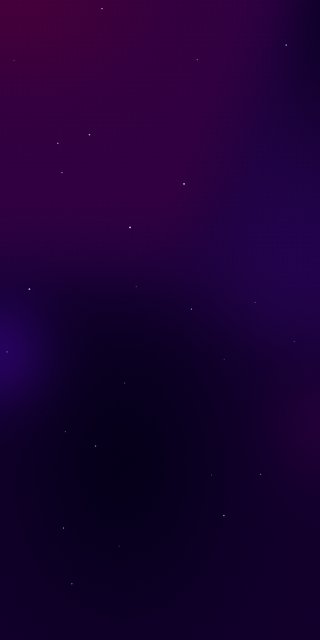
A WebGL 1 fragment shader for this background:

```glsl
precision highp float;
// Deep violet nebula: plum haze above, dark void below, soft side glows and sparse stars.

uniform vec2 u_resolution;

const vec2 CANVAS = vec2(1.0, 2.0);
const vec2 STAR_CELLS = vec2(4.0, 4.0);

const vec3 INDIGO  = vec3(0.070, 0.000, 0.170);
const vec3 VIOLET  = vec3(0.125, 0.006, 0.250);
const vec3 PLUM    = vec3(0.192, 0.000, 0.250);
const vec3 CRIMSON = vec3(0.275, 0.000, 0.220);
const vec3 NIGHT   = vec3(0.055, 0.000, 0.155);
const vec3 BLUE    = vec3(0.140, 0.012, 0.315);
const vec3 ELECTRIC = vec3(0.165, 0.010, 0.400);
const vec3 ORCHID  = vec3(0.145, 0.000, 0.225);
const vec3 ABYSS   = vec3(0.016, 0.000, 0.095);

float hash(vec2 p) {
  vec3 q = fract(vec3(p.xyx) * 0.1031);
  q += dot(q, q.yzx + 33.33);
  return fract((q.x + q.y) * q.z);
}

// Elliptical falloff: one at the center, fading smoothly outward
float glow(vec2 p, vec2 center, vec2 radius) {
  vec2 d = (p - center) / radius;
  return exp(-dot(d, d));
}

vec3 nebula(vec2 p) {
  // Violet upper field, reaching lower on the right
  float upper = smoothstep(0.93, 1.32, p.y + 0.16 * p.x);
  vec3 color = mix(INDIGO, VIOLET, upper);

  // Void and lower glows
  color = mix(color, ABYSS, 0.90 * glow(p, vec2(0.38, 0.55), vec2(0.33, 0.47)));
  color = mix(color, ORCHID, 0.80 * glow(p, vec2(1.02, 0.67), vec2(0.17, 0.18)));
  color = mix(color, ELECTRIC, 0.85 * glow(p, vec2(-0.01, 0.90), vec2(0.16, 0.17)));

  // Blue haze and night corner on the right
  color = mix(color, BLUE, 0.75 * glow(p, vec2(0.94, 1.22), vec2(0.25, 0.32)));
  color = mix(color, NIGHT, 0.95 * glow(p, vec2(1.06, 1.98), vec2(0.20, 0.42)));

  // Plum cloud with a slanted right edge, warmest in the upper left
  float edge = 0.62 + 0.36 * (p.y - 1.3);
  float cloud = (1.0 - smoothstep(-0.16, 0.16, p.x - edge)) * smoothstep(1.05, 1.42, p.y);
  color = mix(color, PLUM, cloud);
  return mix(color, CRIMSON, 0.9 * glow(p, vec2(0.06, 2.03), vec2(0.36, 0.28)));
}

// Faint woven grid, repeated across the width
float weave(vec2 p, float count) {
  vec2 wave = cos(6.28318 * p * count);
  return 0.5 * (wave.x + wave.y);
}

// One jittered star in most grid cells
vec3 stars(vec2 p, float pixel) {
  vec2 cell = floor(p * STAR_CELLS);
  vec2 jitter = vec2(hash(cell + 3.7), hash(cell + 19.3));
  vec2 center = (cell + mix(vec2(0.06), vec2(0.94), jitter)) / STAR_CELLS;
  float present = step(0.12, hash(cell + 41.9));
  float magnitude = hash(cell + 67.1);
  float radius = mix(0.0012, 0.0026, magnitude * magnitude);
  float disc = 1.0 - smoothstep(radius - 0.5 * pixel, radius + 0.7 * pixel, length(p - center));
  vec3 tint = mix(vec3(0.45, 0.70, 0.72), vec3(0.85, 0.78, 0.90), hash(cell + 83.5));
  return tint * disc * present * mix(0.35, 1.0, magnitude * magnitude);
}

void main() {
  vec2 p = gl_FragCoord.xy / u_resolution * CANVAS;
  float pixel = 1.0 / u_resolution.x;

  vec3 color = nebula(p);
  color *= 1.0 + 0.03 * weave(p, 64.0) * smoothstep(0.9, 1.3, p.y);
  color += stars(p, pixel);

  // Sub-level grain hides banding
  color += (hash(floor(p * 512.0)) - 0.5) / 255.0;
  gl_FragColor = vec4(clamp(color, 0.0, 1.0), 1.0);
}
```
